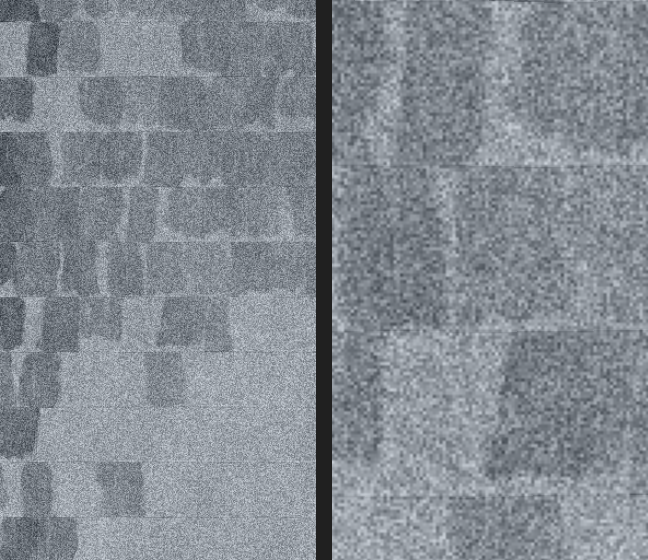
Left: the whole. Right: its middle third, enlarged.
This texture is drawn by a WebGL 2 fragment shader. Its source:

```glsl
#version 300 es
precision highp float;
// Weathered roof shingles: ten courses in half bond, with ragged dark stains
// hanging from the course lines, thickest at the top and the left side.
// Stains are rounded boxes warped by value noise, under a fine mineral grain.

uniform vec2 u_resolution;
out vec4 fragColor;

// All lengths are fractions of the canvas height.
const vec2 TAB = vec2(0.0742, 0.0983);      // width and height of one shingle
const float FIRST_LINE = 0.039;             // top edge to first course line
const float BOND_START = 0.0286;            // first joint of the even courses
const float ASPECT = 0.5625;
const float GRAIN_CELLS = 512.0;
const float GRAIN_AMOUNT = 0.40;
const float LINE_HALF = 0.0010;
const float LINE_DARK = 0.10;
const float LIP_LIGHT = 0.055;
const float JOINT_DARK = 0.035;
const float STAIN_SOFT = 0.0042;
const float STAIN_RIGHT = 0.105;            // stain depth at the right side
const float STAIN_LEFT = 0.20;              // stain depth at the left side
const float SLATE_LIGHT = 0.632;
const vec3 COOL_TINT = vec3(-0.026, 0.0, 0.03);

// Integer hash of a cell and a seed, 0 to 1.
float hash(vec2 cell, uint seed) {
    uvec2 k = uvec2(ivec2(cell));
    uint h = k.x * 0x9E3779B1u ^ k.y * 0x85EBCA77u ^ seed * 0xC2B2AE3Du;
    h = (h ^ (h >> 16)) * 0x7FEB352Du;
    h = (h ^ (h >> 15)) * 0x846CA68Bu;
    return float((h ^ (h >> 16)) >> 8) / 16777216.0;
}

float noise(vec2 p, uint seed) {
    vec2 i = floor(p), f = fract(p);
    f = f * f * (3.0 - 2.0 * f);
    vec2 e = vec2(1.0, 0.0);
    return mix(mix(hash(i, seed), hash(i + e, seed), f.x),
               mix(hash(i + e.yx, seed), hash(i + e.xx, seed), f.x), f.y);
}

float roundedBox(vec2 p, vec2 halfSize, float radius) {
    vec2 d = abs(p) - halfSize + radius;
    return length(max(d, 0.0)) + min(max(d.x, d.y), 0.0) - radius;
}

// Chance that a shingle is stained: most at the top, and down the left side.
float stainChance(vec2 p) {
    float high = 0.86 * smoothstep(0.05, 0.60, p.y);
    float left = 0.90 * smoothstep(0.32, 0.06, p.x / ASPECT);
    return max(high, left);
}

// Darkness of the deepest stain among the neighbouring shingles of a course.
float stains(vec2 p, float row, float down, float across) {
    vec2 warp = vec2(noise(p * vec2(75.0, 34.0), 1u),
                     noise(p * vec2(60.0, 40.0), 2u)) - 0.5;
    warp += 0.5 * (vec2(noise(p * vec2(220.0, 90.0), 3u),
                        noise(p * vec2(180.0, 110.0), 4u)) - 0.5);
    float dark = 0.0;
    for (float k = -1.0; k <= 1.0; k++) {
        float column = floor(across) + k;
        vec2 cell = vec2(column, row);
        vec2 middle = vec2(p.x + (column + 0.5 - across) * TAB.x,
                           1.0 - FIRST_LINE - (row + 0.5) * TAB.y);
        float present = step(hash(cell, 5u), stainChance(middle));
        // Stains run together at the upper right and stand apart elsewhere.
        float merge = 0.12 * smoothstep(0.3, 0.7, middle.x / ASPECT)
                    * smoothstep(0.4, 0.6, middle.y);
        float leftEdge = 0.30 * pow(hash(cell, 6u), 2.0) - merge;
        float rightEdge = 1.06 - 0.40 * pow(hash(cell, 7u), 2.0) + merge;
        float reach = mix(0.60, 1.15, sqrt(hash(cell, 8u)));
        vec2 centre = vec2(column + 0.5 * (leftEdge + rightEdge), 0.5 * reach);
        vec2 halfSize = 0.5 * TAB * vec2(rightEdge - leftEdge, reach);
        vec2 q = (vec2(across, down) - centre) * TAB;
        q.x += 0.28 * (hash(cell, 19u) - 0.5) * q.y;
        q += warp * vec2(0.013, 0.020) * smoothstep(0.0, 0.4, down);
        float d = roundedBox(q, halfSize, 0.020 * hash(cell, 9u) + 0.002);
        float mask = smoothstep(STAIN_SOFT, -STAIN_SOFT, d);
        float leftness = smoothstep(0.45, 0.0, middle.x / ASPECT);
        float depth = mix(STAIN_RIGHT, STAIN_LEFT, leftness);
        dark = max(dark, present * mask * depth * mix(0.65, 1.2, hash(cell, 10u)));
    }
    // Pale vertical scratches and mottling thin the stain.
    float scratch = smoothstep(0.76, 0.95, noise(p * vec2(150.0, 18.0), 11u));
    float mottle = mix(0.80, 1.18, noise(p * vec2(50.0, 36.0), 12u));
    return dark * mottle * (1.0 - 0.40 * scratch);
}

void main() {
    vec2 p = gl_FragCoord.xy / u_resolution.y;
    float wobble = 0.0022 * (noise(p * vec2(22.0, 6.0), 13u) - 0.5);
    float course = (1.0 - p.y - FIRST_LINE + wobble) / TAB.y;
    float row = floor(course), down = fract(course);
    float across = (p.x - BOND_START) / TAB.x + 0.5 * mod(row, 2.0);

    // Broad tone and stains.
    float tone = SLATE_LIGHT - 0.030 * smoothstep(0.2, 1.0, p.y);
    tone += 0.05 * (noise(p * vec2(16.0, 10.0), 14u) - 0.5);
    tone += 0.03 * (noise(p * vec2(90.0, 28.0), 15u) - 0.5);
    tone -= stains(p, row, down, across);

    // Course line with a worn pale lip above it, and faint joints.
    float lineDist = min(down, 1.0 - down) * TAB.y;
    float wear = noise(p * vec2(38.0, 20.0), 16u);
    float line = smoothstep(LINE_HALF + 0.001, LINE_HALF - 0.001, lineDist);
    float lip = smoothstep(0.0050, 0.0025, (1.0 - down) * TAB.y);
    tone += lip * LIP_LIGHT * smoothstep(0.3, 0.8, wear);
    tone -= line * LINE_DARK * mix(1.0, 0.25, wear);
    float jointDist = abs(fract(across + 0.5) - 0.5) * TAB.x;
    tone -= JOINT_DARK * smoothstep(0.0020, 0.0004, jointDist) * wear;

    // Mineral grain: two hashes summed for a peaked spread.
    vec2 g = p * GRAIN_CELLS - 0.5;
    tone += GRAIN_AMOUNT * (0.5 * (noise(g, 17u) + noise(g, 18u)) - 0.5);
    fragColor = vec4(clamp(vec3(tone) + COOL_TINT, 0.0, 1.0), 1.0);
}
```
